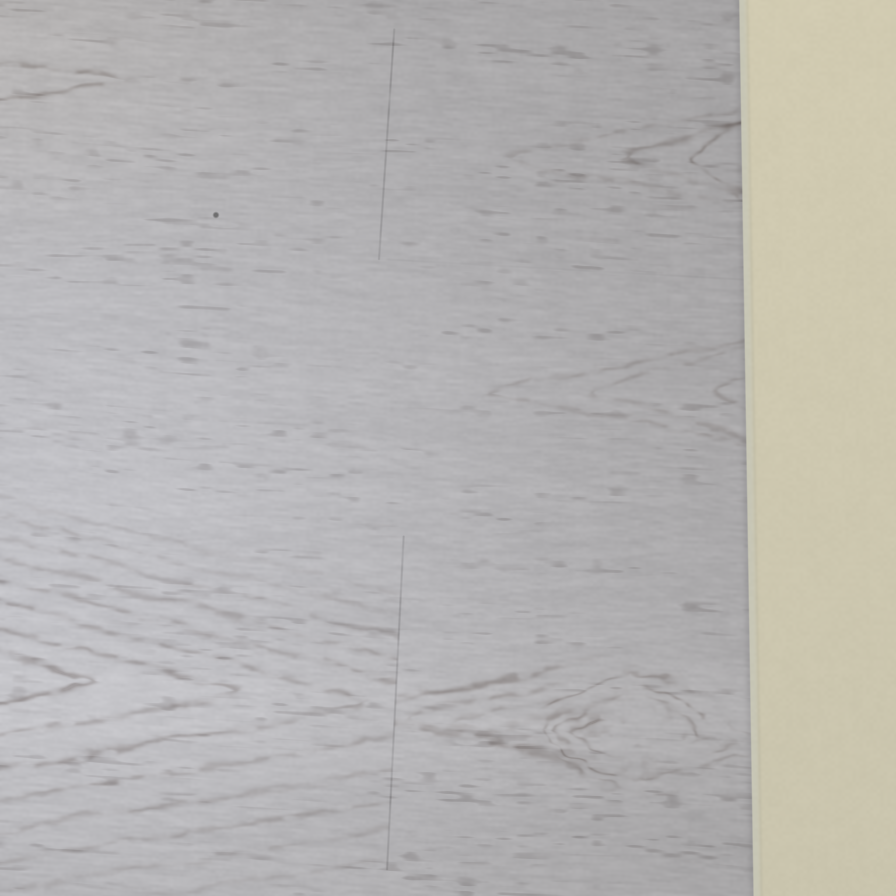
A Shadertoy shader for this texture:

```glsl
// Pale grey wood-plank floor with cathedral grain beside a cream wall strip.

float hash(vec2 p) {
    return fract(sin(dot(p, vec2(127.1, 311.7))) * 43758.5453);
}

float noise(vec2 p) {
    vec2 i = floor(p), f = fract(p);
    f = f * f * (3.0 - 2.0 * f);
    return mix(mix(hash(i), hash(i + vec2(1, 0)), f.x),
               mix(hash(i + vec2(0, 1)), hash(i + vec2(1, 1)), f.x), f.y);
}

float fbm(vec2 p) {
    return 0.5 * noise(p) + 0.3 * noise(p * 2.1 + 7.3) + 0.2 * noise(p * 4.3 + 3.1);
}

// Soft-tipped V of grain; dir = 1 opens right, -1 opens left
float arch(vec2 p, vec2 tip, float dir, float k, float width) {
    vec2 q = (p - tip) * vec2(dir, 1.0);
    float r = sqrt(q.y * q.y + 0.00003);
    float slope = k * q.y / r;
    float d = abs(q.x - k * (r - 0.0055)) / sqrt(1.0 + slope * slope);
    return exp(-d * d / (width * width)) * smoothstep(-0.02, 0.0, q.x);
}

// Thin plank joint between two points
float seam(vec2 p, vec2 a, vec2 b) {
    vec2 ab = b - a;
    float d = length(p - a - ab * clamp(dot(p - a, ab) / dot(ab, ab), 0.0, 1.0));
    return 1.0 - smoothstep(0.0, 0.0022, d);
}

float veins(vec2 p) {
    // Wavering, broken lines
    vec2 w = p + vec2(0.05, 0.011) * (vec2(fbm(p * vec2(14, 34)), fbm(p * vec2(20, 30) + 9.0)) - 0.5);
    float v = 0.0;

    // Nested tips in the two upper right boards
    for (int i = 0; i < 3; i++) {
        float n = float(i);
        v += (0.4 + 0.2 * n) * arch(w, vec2(0.573 + 0.172 * n - 0.035 * n * n, 0.824), 1.0, 5.4 - 2.0 * n, 0.0034);
        v += 0.5 * arch(w, vec2(0.56 + 0.075 * n + 0.02 * n * n, 0.563), 1.0, 5.2 - 1.3 * n, 0.003);
    }
    v += 0.7 * arch(w, vec2(0.15, 0.911), -1.0, 9.0, 0.003) * smoothstep(0.19, 0.1, p.x);

    // Lower boards meet at a joint
    float joint = 0.432 + 0.05 * (p.y - 0.03);
    float right = smoothstep(-0.002, 0.002, p.x - joint);
    vec2 s = vec2(w.x, w.y + 0.045 * (p.x - 0.27));
    float left = 0.0, low = 0.0;
    for (int i = 0; i < 8; i++) {
        float n = float(i);
        left += (1.0 - 0.1 * n) * arch(s, vec2(0.1 + 0.155 * n, 0.232 - 0.005 * n), -1.0, 4.5 + 0.1 * n, 0.0036);
    }
    for (int i = 0; i < 4; i++) {
        float n = float(i);
        low += (0.85 - 0.12 * n) * arch(w, vec2(0.41 + 0.055 * n, 0.205 - 0.006 * n), 1.0, 4.6, 0.0038);
    }
    low *= 1.0 - smoothstep(0.56, 0.7, p.x);

    // Eye-shaped knot with uneven rings
    vec2 q = w - vec2(0.715, 0.18);
    q.y += 0.08 * q.x;
    float radius = abs(q.y) * 0.75 + 1.9 * q.x * q.x + 0.18 * abs(q.x) + 0.025 * (fbm(p * vec2(19, 28)) - 0.5);
    for (int i = 0; i < 4; i++) {
        float d = radius - 0.018 - 0.012 * float(i);
        low += 0.7 * exp(-d * d / 0.000006) * smoothstep(0.35, 0.7, noise(p * 27.0 + float(i) * 5.0));
    }
    low += 0.45 * smoothstep(0.055, 0.02, radius) * smoothstep(0.45, 0.75, fbm(p * vec2(32, 48)));
    v += mix(left, low, right);
    float broken = smoothstep(0.15, 0.75, noise(p * vec2(65, 150)));
    return v * (0.2 + 0.9 * broken) * (0.6 + 0.6 * noise(p * vec2(12, 25)));
}

vec3 planks(vec2 p) {
    // Daylight pools at the left and fades to the right
    vec2 d = (p - vec2(0.0, 0.38)) * vec2(1.55, 1.75);
    vec3 col = mix(vec3(0.645, 0.638, 0.640), vec3(0.762, 0.762, 0.780), exp(-dot(d, d)));
    col += vec3(0.026, 0.022, 0.014) * smoothstep(0.5, 0.0, p.x) * smoothstep(0.65, 0.95, p.y);
    col += 0.025 * exp(-pow((p.y - 0.21) / 0.07, 2.0));

    // Long streaks, fine fibres and short pores along the boards
    vec2 g = vec2(p.x, p.y + 0.05 * p.x + 0.012 * (noise(p * vec2(4, 7)) - 0.5));
    col += 0.032 * (fbm(g * vec2(5, 65)) - 0.5);
    col += 0.030 * (noise(g * vec2(45, 260)) - 0.5);
    col += 0.018 * (noise(g * vec2(110, 300) + 8.0) - 0.5);
    float pores = smoothstep(0.55, 0.95, noise(g * vec2(48, 240) + 4.0));
    pores *= smoothstep(0.45, 0.8, noise(g * vec2(9, 75) + 11.0));
    col -= vec3(0.075, 0.08, 0.082) * pores;

    col -= vec3(0.125, 0.14, 0.15) * min(veins(p), 1.1);

    // Joints and a dark speck
    float gaps = 0.65 * seam(p, vec2(0.440, 0.967), vec2(0.423, 0.711));
    gaps += 0.7 * seam(p, vec2(0.4505, 0.401), vec2(0.432, 0.03));
    gaps += 0.15 * seam(p, vec2(0.423, 0.711), vec2(0.83, 0.688));
    col -= 0.16 * gaps * (0.5 + 0.6 * noise(p * 55.0));
    return mix(col, vec3(0.36), 0.8 * smoothstep(0.0045, 0.0015, length(p - vec2(0.241, 0.76))));
}

void mainImage(out vec4 fragColor, in vec2 fragCoord) {
    vec2 p = fragCoord / iResolution.xy;
    float side = p.x - (0.841 - 0.016 * p.y);
    float aa = 1.0 / iResolution.x;

    // Cream strip with a pale bevel
    vec3 wall = mix(vec3(0.79, 0.77, 0.68), vec3(0.82, 0.795, 0.695), p.y);
    wall += 0.012 * (fbm(p * 45.0) - 0.5);
    wall = mix(vec3(0.78, 0.775, 0.71), wall, smoothstep(0.003, 0.012, side));
    wall -= 0.025 * exp(-pow((side - 0.009) / 0.002, 2.0));

    vec3 col = planks(p) - 0.05 * exp(-pow(side / 0.005, 2.0));
    col = mix(col, wall, smoothstep(-aa, aa, side));
    col += 0.012 * (noise(p * 256.0) - 0.5);
    fragColor = vec4(col, 1.0);
}
```
